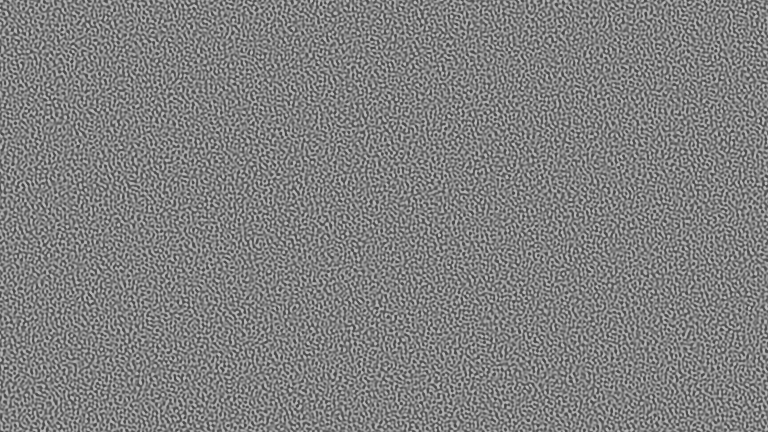
This texture is drawn by a Shadertoy shader. Its source:

```glsl
// Fine grey grain: a random field made by summing plane waves over a wide
// ring of frequencies, then softly limited so that all grains have a similar
// contrast. Waves near one heading are stronger, leaving faint steep streaks.

const float TAU = 6.2831853;
const int WAVES = 120;

float hash(float n) {
    n = fract(n * 0.1031);
    n *= n + 33.33;
    n *= n + n;
    return fract(n);
}

// Band-limited noise with zero mean and unit deviation
float grain(vec2 p) {
    float total = 0.0;
    float power = 0.0;
    for (int i = 0; i < WAVES; i++) {
        float id = float(i) + 1.0;

        // Headings cover half a turn, each jittered within its own slice
        float angle = 0.5 * TAU * (id + hash(id * 7.31)) / float(WAVES);
        float cycles = mix(56.0, 124.0, hash(id * 3.17 + 41.0));
        float phase = TAU * hash(id * 5.73 + 97.0);

        // Favour waves that run across the steep streaks
        float strength = 1.0 + 0.22 * cos(2.0 * (angle - 0.33));
        vec2 heading = vec2(cos(angle), sin(angle));
        total += strength * cos(TAU * cycles * dot(p, heading) + phase);
        power += 0.5 * strength * strength;
    }
    return total * inversesqrt(power);
}

// Flattens the extremes so that strong and weak patches look alike
float softLimit(float x) {
    return x * inversesqrt(1.0 + 0.4 * x * x);
}

void mainImage(out vec4 fragColor, in vec2 fragCoord) {
    vec2 p = fragCoord / iResolution.y;
    float grey = 0.505 + 0.168 * softLimit(grain(p));
    fragColor = vec4(vec3(grey), 1.0);
}
```
